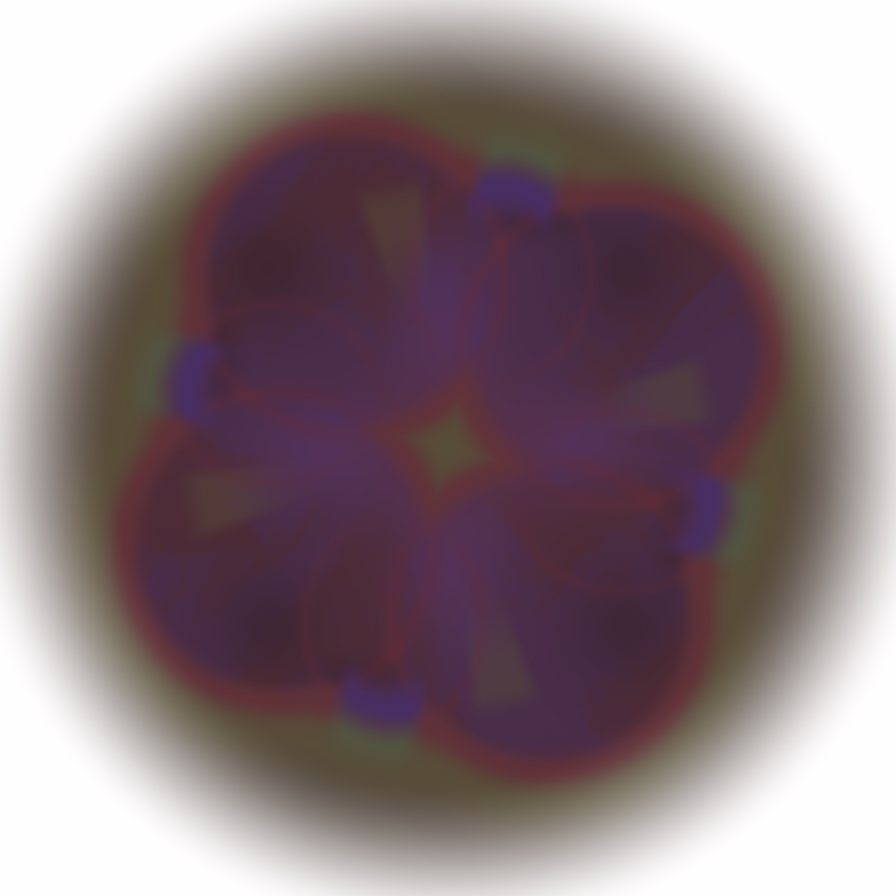
Give the GLSL for this background, as a WebGL 2 fragment shader.

```glsl
#version 300 es
precision highp float;
// A blurred violet flower with fourfold turning symmetry, inside a smoky disc on white.
// Each quarter turn adds one broad lobe, one small lobe, a petal, a wedge and shadows;
// their distances give the coloured rims, and layered sines add faint silky streaks.
uniform vec2 u_resolution;
out vec4 outColor;

// Layout, in half-canvas units measured from the centre
const vec2 BIG_CENTER = vec2(-0.22, 0.375);
const float BIG_RADIUS = 0.345;
const vec2 SMALL_CENTER = vec2(0.12, 0.388);
const vec2 SMALL_RADII = vec2(0.20, 0.235);
const vec2 PETAL_CENTER = vec2(-0.01, 0.27);
const vec2 PETAL_SIZE = vec2(0.11, 0.19);
const vec2 WEDGE_AXIS = vec2(-0.22, 0.975);
const vec2 FADE = vec2(0.74, 1.10);

// Colours
const vec3 PAPER = vec3(1.0, 0.995, 1.0);
const vec3 SMOKE = vec3(0.33, 0.28, 0.25);
const vec3 OLIVE = vec3(0.35, 0.31, 0.21);
const vec3 GREEN = vec3(0.32, 0.34, 0.26);
const vec3 RED = vec3(0.40, 0.17, 0.21);
const vec3 VIOLET = vec3(0.285, 0.175, 0.285);
const vec3 MAROON = vec3(0.30, 0.17, 0.215);
const vec3 BLUE = vec3(0.28, 0.18, 0.42);
const vec3 PETAL = vec3(0.335, 0.20, 0.385);
const vec3 HEART = vec3(0.355, 0.195, 0.285);
const vec3 SHADOW = vec3(0.225, 0.14, 0.18);

float glow(float x, float width) {
  return exp(-x * x / (width * width));
}

float ellipse(vec2 p, vec2 radii) {
  return (length(p / radii) - 1.0) * min(radii.x, radii.y);
}

float softMin(float a, float b, float k) {
  float h = max(k - abs(a - b), 0.0) / k;
  return min(a, b) - h * h * k * 0.25;
}

// Flaring sector, soft at both ends
float wedge(vec2 p) {
  float along = dot(p, WEDGE_AXIS);
  float across = abs(dot(p, vec2(WEDGE_AXIS.y, -WEDGE_AXIS.x)));
  float ends = smoothstep(0.28, 0.50, along) * (1.0 - smoothstep(0.55, 0.62, along));
  return ends * (1.0 - smoothstep(0.08, 0.16, across / max(along, 0.05)));
}

float silk(vec2 p) {
  float value = 0.0, scale = 7.0, weight = 0.5;
  for (int i = 0; i < 4; i++) {
    p += 0.12 * sin(p.yx * scale + float(i));
    value += weight * sin(p.x * scale) * cos(p.y * scale);
    scale *= 1.8;
    weight *= 0.55;
  }
  return value;
}

void main() {
  vec2 p = (2.0 * gl_FragCoord.xy - u_resolution) / min(u_resolution.x, u_resolution.y);
  float radius = length(p);

  // Gather the parts over four quarter turns
  float big = 10.0, small = 10.0;
  float redLine = 0.0, fineLine = 0.0, petal = 0.0, olive = 0.0, shade = 0.0;
  vec2 q = p;
  for (int i = 0; i < 4; i++) {
    float b = length(q - BIG_CENTER) - BIG_RADIUS;
    float s = ellipse(q - SMALL_CENTER, SMALL_RADII);
    big = min(big, b);
    small = min(small, s);
    redLine += glow(b, 0.020);
    fineLine += glow(s, 0.014);
    petal += glow(length((q - PETAL_CENTER) / PETAL_SIZE), 1.0);
    olive += wedge(q);
    shade += glow(length(q - vec2(0.40)), 0.12);
    shade += 0.8 * glow(length((q - vec2(0.20, 0.50)) / vec2(0.10, 0.035)), 1.0);
    q = vec2(-q.y, q.x);
  }
  float edge = softMin(big, small, 0.06);
  float inside = 1.0 - smoothstep(-0.05, 0.04, edge);
  float smallRim = smoothstep(0.0, 0.06, big - small);
  float streak = silk(p);

  // Smoky disc and the coloured fringe around the flower
  vec3 color = SMOKE * (1.0 + 0.05 * streak);
  color = mix(color, OLIVE, 0.75 * glow(edge - 0.075, 0.065));
  color = mix(color, GREEN, 0.7 * smallRim * glow(small - 0.035, 0.035));

  // Flower body, petals and shadows
  vec3 body = mix(VIOLET, MAROON, smoothstep(-0.25, 0.35, streak));
  body = mix(body, SHADOW, 0.65 * min(shade, 1.0));
  body = mix(body, OLIVE, 0.42 * min(olive, 1.0));
  body = mix(body, PETAL, 0.75 * min(petal, 1.0));
  body = mix(body, HEART, 0.8 * glow(radius, 0.20));
  body = mix(body, RED, (0.32 * redLine + 0.22 * fineLine) * smoothstep(0.12, 0.35, radius));
  color = mix(color, body, inside);

  // Red rims on broad lobes, blue bands in small ones
  color = mix(color, RED, 0.65 * (1.0 - smallRim) * glow(edge - 0.005, 0.035));
  color = mix(color, BLUE, 0.8 * smallRim * glow(small + 0.035, 0.038));

  // Fade into the white surround
  color = mix(color, PAPER, smoothstep(FADE.x, FADE.y, radius));
  outColor = vec4(color, 1.0);
}
```
